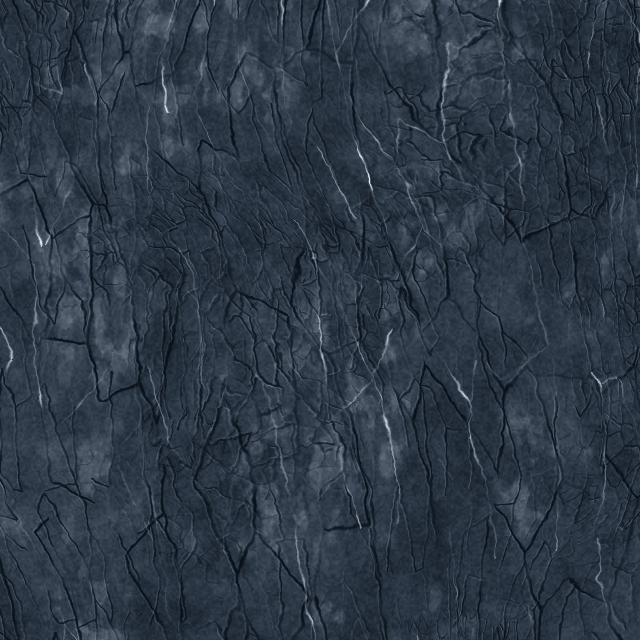
This texture is drawn by a WebGL 1 fragment shader. Its source:

```glsl
precision highp float;
// Dark slate-blue fractured rock: tall leaning slabs, splinters and crumpled bands.
// Stretched cellular noise gives angular cracks with lit rims and pale veins;
// layered noise adds the warp, mottling, gritty chalk patches and grain.

uniform vec2 u_resolution;

float hash(vec2 p) {
  vec3 q = fract(p.xyx * vec3(0.1031, 0.1030, 0.0973));
  q += dot(q, q.yzx + 33.33);
  return fract((q.x + q.y) * q.z);
}

vec2 hash2(vec2 p) {
  return vec2(hash(p), hash(p + vec2(57.3, 19.7)));
}

float noise(vec2 p) {
  vec2 cell = floor(p);
  vec2 f = fract(p);
  f = f * f * (3.0 - 2.0 * f);
  float low = mix(hash(cell), hash(cell + vec2(1.0, 0.0)), f.x);
  float high = mix(hash(cell + vec2(0.0, 1.0)), hash(cell + 1.0), f.x);
  return mix(low, high, f.y);
}

float fbm(vec2 p) {
  float sum = 0.0;
  float amp = 0.52;
  for (int i = 0; i < 5; i++) {
    sum += amp * noise(p);
    p = mat2(1.6, 1.2, -1.2, 1.6) * p + 13.7;
    amp *= 0.5;
  }
  return sum;
}

// Stretched Voronoi borders, measured in canvas units.
// Returns: distance to border, its sideways facing, border random, cell random.
vec4 fracture(vec2 p, vec2 scale, float seed) {
  vec2 q = p * scale + seed;
  vec2 base = floor(q);
  vec2 nearId = base;
  vec2 nearPos = vec2(0.0);
  float nearest = 9.0;
  for (int y = -1; y <= 1; y++) {
    for (int x = -1; x <= 1; x++) {
      vec2 id = base + vec2(float(x), float(y));
      vec2 r = id + 0.05 + 0.9 * hash2(id) - q;
      float d = dot(r, r);
      if (d < nearest) { nearest = d; nearPos = r; nearId = id; }
    }
  }
  vec4 border = vec4(9.0, 0.0, 0.0, hash(nearId + 5.1));
  for (int y = -1; y <= 1; y++) {
    for (int x = -1; x <= 1; x++) {
      vec2 id = nearId + vec2(float(x), float(y));
      vec2 r = id + 0.05 + 0.9 * hash2(id) - q;
      vec2 span = r - nearPos;
      if (dot(span, span) > 0.0001) {
        vec2 normal = normalize(span);
        vec2 slope = normal * scale;
        float d = dot(0.5 * (r + nearPos), normal) / length(slope);
        if (d < border.x) {
          border.xyz = vec3(d, normalize(slope).x, hash(id + nearId + 0.37));
        }
      }
    }
  }
  return border;
}

float stroke(float d, float width, float soft) {
  return 1.0 - smoothstep(width, width + max(soft, 1.0 / u_resolution.y), d);
}

// Thin light band just beside a crack, on the side facing the light.
float rim(vec4 border, float offset, float soft) {
  return stroke(abs(border.x - offset), 0.0, soft) * smoothstep(-0.3, 0.6, border.y);
}

// Leaning coordinates with a slow sway and small sharp kinks.
vec2 warp(vec2 p, float sway, float jag) {
  vec2 bend = vec2(noise(p * 3.5 + 4.0), noise(p * 3.5 + 31.0)) - 0.5;
  vec2 kink = vec2(fbm(p * 42.0), fbm(p * 42.0 + 71.0)) - 0.5;
  return p + vec2(0.11 * p.y, 0.0) + sway * bend + jag * kink;
}

vec3 slateColor(float tone) {
  vec3 tint = mix(vec3(-0.03, 0.0, 0.04), vec3(-0.047, 0.0, 0.056), smoothstep(0.09, 0.25, tone));
  return clamp(tone + tint, 0.0, 1.0);
}

void main() {
  vec2 p = gl_FragCoord.xy / u_resolution.y;
  vec2 rock = warp(p, 0.10, 0.013);
  vec2 rubble = warp(p, 0.20, 0.018);

  // Where the rock is crumpled, and where it is chalky
  float crumple = smoothstep(0.43, 0.60, fbm(p * vec2(2.6, 4.6) + 8.0));
  float chalk = smoothstep(0.45, 0.66, fbm(p * vec2(7.0, 6.0) + 47.0));

  vec4 slab = fracture(rock, vec2(14.0, 4.4), 3.0);
  vec4 splinter = fracture(rock, vec2(30.0, 8.0), 21.0);
  vec4 shard = fracture(rubble, vec2(40.0, 24.0), 43.0);
  vec4 hair = fracture(rubble, vec2(64.0, 30.0), 91.0);
  vec4 vein = fracture(rock + 0.003, vec2(15.0, 4.6), 67.0);

  // Mottled body, flat facets and grain
  float tone = 0.214 + 0.10 * (fbm(p * 6.0) - 0.5) + 0.09 * (fbm(p * 26.0 + 3.0) - 0.5);
  tone += 0.022 * (slab.w - 0.5) + 0.024 * (splinter.w - 0.5);
  tone += crumple * (0.045 * (shard.w - 0.5) - 0.012);
  tone += 0.04 * (noise(p * 150.0) - 0.5) + 0.06 * (noise(p * 300.0) - 0.5);

  // Gritty chalk with vertical scratches
  float scratch = noise(rock * vec2(150.0, 18.0));
  float patches = smoothstep(0.49, 0.64, fbm(p * vec2(38.0, 27.0) + 5.0));
  float specks = smoothstep(0.62, 0.85, noise(p * 120.0 + 40.0));
  tone += chalk * (0.085 * patches + 0.06 * scratch * scratch + 0.06 * specks * patches);

  // Dark cracks with uneven depth
  float depth = 0.4 + 0.6 * smoothstep(0.25, 0.65, noise(p * 19.0 + 9.0));
  float slabCrack = stroke(slab.x, 0.0006, 0.0024) * smoothstep(0.1, 0.4, slab.z);
  float splinterCrack = stroke(splinter.x, 0.0003, 0.0020) * smoothstep(0.35, 0.7, splinter.z);
  float shardCrack = stroke(shard.x, 0.0002, 0.0021) * crumple * smoothstep(0.2, 0.7, shard.z);
  float hairCrack = stroke(hair.x, 0.0, 0.0019) * smoothstep(0.5, 0.9, hair.z) * (0.3 + 0.5 * crumple);
  float shade = stroke(slab.x, 0.0, 0.010) * slab.z + 0.5 * crumple * stroke(shard.x, 0.0, 0.006);
  tone -= 0.028 * shade * depth;
  float dark = max(max(slabCrack, 0.85 * splinterCrack), max(0.85 * shardCrack, hairCrack));
  tone = mix(tone, 0.06, 0.95 * dark * depth);

  // Lit rims
  float glint = 0.5 + noise(p * 45.0 + 17.0);
  tone += 0.09 * glint * rim(slab, 0.0038, 0.0018) * slab.z;
  tone += 0.09 * glint * rim(splinter, 0.0031, 0.0017) * splinter.z;
  tone += 0.11 * glint * rim(shard, 0.0030, 0.0017) * crumple * shard.z;
  tone += 0.07 * glint * rim(hair, 0.0028, 0.0016) * hair.z * (0.3 + 0.5 * crumple);

  // Pale broken veins, mostly upright, beaded with brighter spots
  float broken = smoothstep(0.3, 0.7, noise(p * vec2(24.0, 15.0) + 83.0));
  float upright = smoothstep(0.5, 0.95, abs(vein.y));
  float veinShare = smoothstep(0.3, 0.7, vein.z) * (0.25 + 0.75 * broken) * (0.4 + 0.6 * upright);
  float bead = smoothstep(0.6, 0.85, noise(p * vec2(50.0, 32.0) + 29.0));
  tone += 0.23 * glint * stroke(vein.x, 0.0001, 0.0019) * veinShare;
  tone += 0.30 * stroke(vein.x, 0.0004, 0.0032) * veinShare * bead;

  gl_FragColor = vec4(slateColor(tone), 1.0);
}
```
